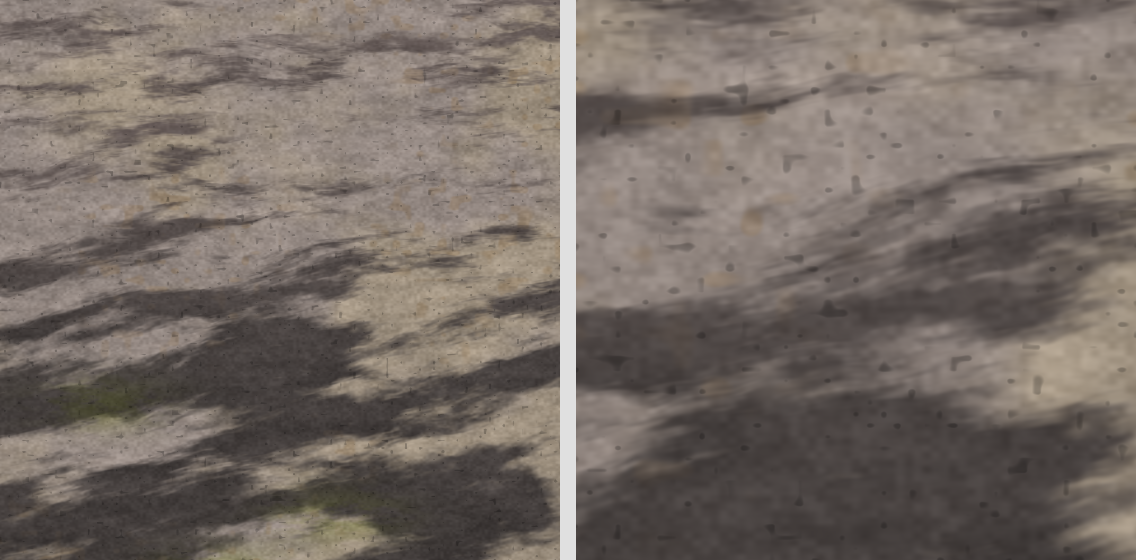
Left, the full canvas; right, a detail of the centre.
Reproduce this texture procedurally as a three.js fragment shader.

```glsl
// Weathered ground crossed by feathered, near-horizontal shadow streaks.
// Stretched fractal noise, sheared and coarser towards the bottom, picks lit or
// shaded ground; soft bands, ochre and moss tints and fine grain go on top.
varying vec2 vUv;

const float TAU = 6.2831853;
const vec3 LIT_GREY = vec3(0.575, 0.530, 0.507);
const vec3 LIT_SAND = vec3(0.620, 0.568, 0.500);
const vec3 SHADE_NEAR = vec3(0.258, 0.236, 0.230);
const vec3 SHADE_FAR = vec3(0.365, 0.325, 0.315);
const vec3 MOSS = vec3(0.400, 0.410, 0.210);
const vec3 OCHRE = vec3(0.540, 0.420, 0.270);

float hash(vec2 cell) {
  vec3 q = fract(vec3(cell.xyx) * 0.1031);
  q += dot(q, q.yzx + 33.33);
  return fract((q.x + q.y) * q.z);
}

float noise(vec2 p) {
  vec2 cell = floor(p);
  vec2 f = fract(p);
  f = f * f * (3.0 - 2.0 * f);
  float low = mix(hash(cell), hash(cell + vec2(1.0, 0.0)), f.x);
  float high = mix(hash(cell + vec2(0.0, 1.0)), hash(cell + 1.0), f.x);
  return mix(low, high, f.y);
}

float fbm(vec2 p, float gain) {
  float sum = 0.0;
  float total = 0.0;
  float amp = 1.0;
  for (int i = 0; i < 5; i++) {
    sum += amp * noise(p);
    total += amp;
    amp *= gain;
    p = p * 2.03 + vec2(17.3, 9.1);
  }
  return sum / total;
}

// Height measured across the streaks, which climb to the right when near.
float streakHeight(vec2 p) {
  float slope = mix(0.21, 0.02, smoothstep(0.4, 0.95, p.y));
  return p.y - slope * p.x;
}

// Lit amount: 0 in shadow, 1 on open ground.
float litAmount(vec2 p) {
  float warp = fbm(p * vec2(5.0, 9.0) + 40.0, 0.5) - 0.5;
  float height = streakHeight(p) + 0.045 * warp;
  vec2 q = vec2((p.x - 0.5) * (3.4 + 2.6 * p.y), height * (13.0 + 6.0 * height));
  float streaks = fbm(q + vec2(23.0, 61.0), 0.62);
  float nearness = 1.0 - smoothstep(0.4, 0.68, p.y);
  float bands = 0.075 * nearness * cos(TAU * (height - 0.33) / 0.14);
  float bias = mix(-0.06, 0.105, smoothstep(0.2, 0.7, p.y));
  float corners = 0.13 * (p.x - 0.55) * (1.0 - smoothstep(0.1, 0.4, p.y));
  return smoothstep(0.36, 0.60, streaks + bands + bias + corners);
}

// Three soft moss patches along the lower part.
float mossAmount(vec2 p) {
  float sum = 0.0;
  for (int i = 0; i < 3; i++) {
    float k = float(i);
    vec2 centre = vec2(0.18 + 0.21 * k, 0.10 + 0.18 * cos(2.3 * k));
    vec2 d = (p - centre) / vec2(0.12, 0.045);
    sum += exp(-dot(d, d));
  }
  return sum * smoothstep(0.3, 0.65, fbm(p * vec2(14.0, 38.0), 0.6));
}

// Signed grain mixing fine and slightly larger flecks.
float grain(vec2 p) {
  float fine = noise(p * vec2(190.0, 230.0)) - 0.5;
  float coarse = noise(p * vec2(75.0, 115.0) + 7.0) - 0.5;
  return 0.6 * fine + 0.5 * coarse;
}

void main() {
  vec2 p = vUv;
  float lit = litAmount(p);

  // Ground and shadow colours
  float sandy = smoothstep(0.35, 0.65, fbm(p * vec2(4.0, 6.0) + 5.0, 0.5) + 0.2 * (p.x - 0.5));
  vec3 ground = mix(LIT_GREY, LIT_SAND, sandy);
  ground *= 0.85 + 0.32 * fbm(p * vec2(13.0, 34.0) + 80.0, 0.6);
  vec3 shade = mix(SHADE_NEAR, SHADE_FAR, smoothstep(0.3, 0.85, p.y));
  shade *= 0.80 + 0.44 * fbm(p * vec2(10.0, 30.0) + 120.0, 0.6);
  vec3 color = mix(shade, ground, lit);

  // Moss and ochre tints
  color = mix(color, MOSS * (0.75 + 0.45 * lit), 0.6 * mossAmount(p));
  float rust = smoothstep(0.68, 0.88, noise(p * vec2(48.0, 62.0) + 31.0));
  rust *= smoothstep(0.45, 0.7, noise(p * 5.0 + 12.0));
  color = mix(color, OCHRE, 0.28 * rust * (0.3 + 0.7 * lit));

  // Grain and sparse dark specks
  color += grain(p) * mix(0.075, 0.125, lit);
  float specks = smoothstep(0.84, 0.97, noise(p * vec2(120.0, 150.0) + 3.0));
  color *= 1.0 - 0.22 * specks;

  gl_FragColor = vec4(clamp(color, 0.0, 1.0), 1.0);
}
```
